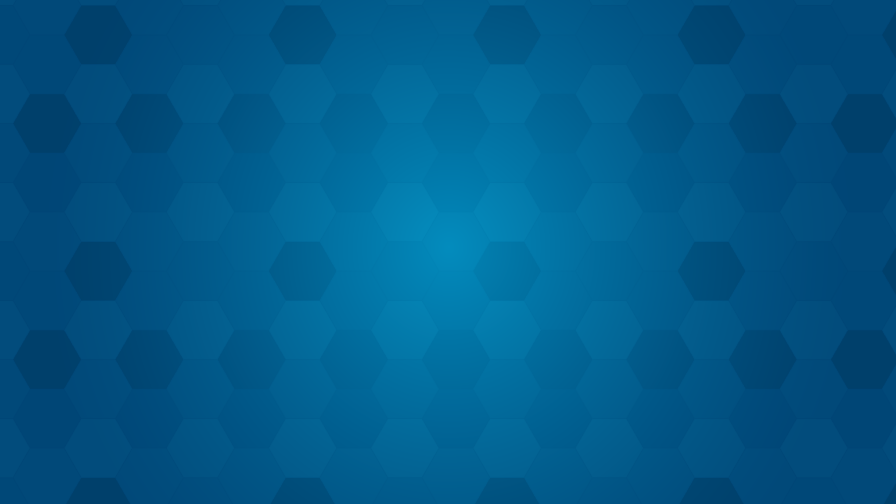
Reproduce this background procedurally as a WebGL 1 fragment shader.

```glsl
precision highp float;

uniform vec2 u_resolution;

const float HEX_HEIGHT = 0.1171;              // in canvas heights
const vec2 HEX_ORIGIN = vec2(-0.694, 0.9306); // centre of cell (0, 0)
const vec2 GLOW_CENTER = vec2(0.002, 0.509);
const vec3 DEEP_BLUE = vec3(0.0, 0.278, 0.468);
const vec3 GLOW_BLUE = vec3(0.008, 0.54, 0.735);
const vec3 SHADE_BLUE = vec3(0.0, 0.20, 0.33);
const vec3 HIGHLIGHT = vec3(0.008, 0.020, 0.017);

// Soft falloff, 1 at the centre and 0 at the rim
float glowAmount(vec2 p, vec2 center, float radius) {
  float d = length((p - center) * vec2(1.0, 0.93));
  return pow(max(1.0 - d / radius, 0.0), 1.4);
}

// Flat-topped grid: xy = offset from the nearest centre, zw = (column, row)
vec4 hexCell(vec2 p) {
  vec2 pitch = vec2(1.7320508, 1.0);
  vec2 evenId = floor(p / pitch + 0.5);
  vec2 oddId = floor(p / pitch) + 0.5;
  vec2 evenOffset = p - evenId * pitch;
  vec2 oddOffset = p - oddId * pitch;
  bool useEven = dot(evenOffset, evenOffset) < dot(oddOffset, oddOffset);
  vec2 id = useEven ? evenId : oddId;
  return vec4(useEven ? evenOffset : oddOffset, id * vec2(2.0, 1.0));
}

float hexInset(vec2 q) {
  q = abs(q);
  return 0.5 - max(q.y, dot(q, vec2(0.8660254, 0.5)));
}

float matches(float a, float b) {
  return 1.0 - step(0.25, abs(a - b));
}

// Repeating tint: x = shade, y = highlight, z = 1 in odd columns
vec3 cellTint(vec2 id) {
  float odd = matches(mod(id.x, 2.0), 1.0);
  float row = mod(floor(id.y - 1.5 * odd + 0.5), 4.0);
  float column = mod(id.x, 4.0);
  float firstRow = matches(row, 0.0);
  float shade = firstRow * max(odd, matches(column, 0.0));
  float evenLight = mix(0.45, 1.0, mod(row, 2.0));
  evenLight = mix(evenLight, 0.2, firstRow);
  float oddLight = 0.4 * matches(row, 2.0) + 0.2 * matches(row, 3.0)
                 - 0.2 * matches(row, 1.0);
  return vec3(shade, mix(evenLight, oddLight, odd) * (1.0 - shade), odd);
}

// Shading opacity, fading towards the glow and sooner in odd columns
float shadeOpacity(float glow, float odd) {
  float dimness = 1.0 - glow;
  return mix(0.06 + 0.28 * dimness * dimness,
             0.03 + 0.31 * pow(dimness, 4.0), odd);
}

void main() {
  vec2 p = gl_FragCoord.xy / u_resolution.y;
  p.x -= 0.5 * u_resolution.x / u_resolution.y;

  // Radial backdrop
  float glow = glowAmount(p, GLOW_CENTER, 0.8);
  vec3 color = mix(DEEP_BLUE, GLOW_BLUE, glow);

  // Tinted hexagons
  vec2 grid = (p - HEX_ORIGIN) * vec2(1.0, -1.0) / HEX_HEIGHT;
  vec4 cell = hexCell(grid);
  vec3 tint = cellTint(cell.zw);
  float pixel = 1.0 / (u_resolution.y * HEX_HEIGHT);
  float inset = hexInset(cell.xy);
  float fill = smoothstep(-0.5 * pixel, pixel, inset);
  color = mix(color, SHADE_BLUE, tint.x * fill * shadeOpacity(glow, tint.z));
  color += HIGHLIGHT * tint.y * fill;

  // Faint seams
  float seam = 1.0 - smoothstep(0.0, 0.01 + pixel, inset);
  color -= vec3(0.0, 0.005, 0.005) * seam;

  gl_FragColor = vec4(clamp(color, 0.0, 1.0), 1.0);
}
```
